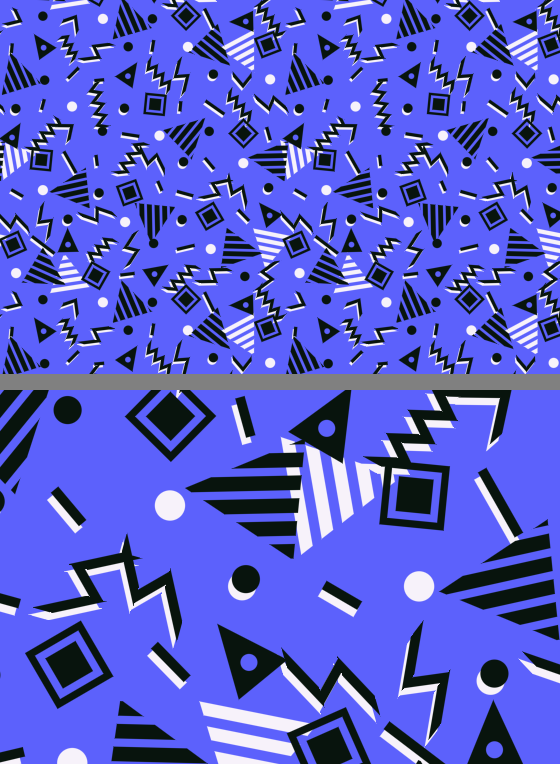
Top: the whole. Bottom: its middle third, enlarged.
A Shadertoy shader for this pattern:

```glsl
// Retro confetti: dots, bars, zigzags, framed squares and striped triangles on blue.
// A seamless tile holds a jittered 10 x 10 grid; a skewed slot number spreads the
// motif kinds evenly, and distance functions draw each with an offset light shadow.

const float TILE = 0.758;            // tile side, in canvas heights
const float GRID = 10.0;             // cells along a tile side
const float JITTER = 0.28;           // lengths from here on are in cells
const float STROKE = 0.057;          // half width of lines
const float DOT_RADIUS = 0.165;
const float STRIPE_PERIOD = 0.27;
const vec2 SHADOW = vec2(-0.045, -0.085);
const vec3 BLUE = vec3(0.36, 0.38, 0.99);
const vec3 INK = vec3(0.03, 0.08, 0.05);
const vec3 PALE = vec3(0.97, 0.95, 0.98);

const int DOT = 0, BAR = 1, SQUARE = 2, TRIANGLE = 3, STRIPES = 4, ZIGZAG = 5, BEND = 6;

float hash(vec2 p) {
    return fract(sin(dot(p, vec2(127.1, 311.7))) * 43758.5453);
}

mat2 rotation(float a) {
    float c = cos(a), s = sin(a);
    return mat2(c, -s, s, c);
}

float box(vec2 p, vec2 size) {
    vec2 d = abs(p) - size;
    return length(max(d, 0.0)) + min(max(d.x, d.y), 0.0);
}

float triangle(vec2 p, float halfWidth, float height) {
    vec2 normal = normalize(vec2(height, halfWidth));
    float side = dot(vec2(abs(p.x), p.y - height * 0.62), normal);
    return max(side, -p.y - height * 0.38);
}

// Sheared triangle wave with a given number of straight legs
float zigzag(vec2 p, float period, float amp, float legs, float shear) {
    float x = p.x + shear * p.y;
    float t = fract(x / period + legs * 0.25);
    float wave = amp * (abs(t * 2.0 - 1.0) * 2.0 - 1.0);
    float slope = (t < 0.5 ? -4.0 : 4.0) * amp / period;
    float d = abs(p.y - wave) / length(vec2(slope, 1.0 - shear * slope));
    return max(d - STROKE, abs(x) - legs * period * 0.25);
}

float stripes(float x, float duty) {
    return (abs(fract(x / STRIPE_PERIOD) - 0.5) - duty * 0.5) * STRIPE_PERIOD;
}

float motif(int kind, vec2 p, float seed, bool pale) {
    if (kind == DOT) return length(p) - DOT_RADIUS * (pale ? 1.08 : 1.0);
    if (kind == BAR) return box(p, vec2(mix(0.17, 0.5, seed * seed), STROKE));
    if (kind == SQUARE) {
        float frame = max(box(p, vec2(0.38)), -box(p, vec2(0.295)));
        return min(frame, box(p, vec2(0.205)));
    }
    if (kind == TRIANGLE) return max(triangle(p, 0.37, 0.85), 0.1 - length(p + vec2(0.0, 0.06)));
    if (kind == STRIPES) {
        float band = pale ? stripes(p.y, 0.56) : stripes(p.x + 0.12 * p.y, 0.64);
        return max(triangle(p, 0.72, 1.35), band);
    }
    if (kind == ZIGZAG) {
        float size = mix(0.95, 1.3, seed);
        return zigzag(p, 0.33 * size, 0.13 * size, 6.0 + floor(fract(seed * 7.0) * 3.0), 0.25);
    }
    return zigzag(p, 0.66, 0.2, seed < 0.35 ? 2.0 : 3.0, seed < 0.35 ? 0.12 : 0.45);
}

// Large kinds sit on even slots, small ones between them
int pickKind(int slot, vec2 id) {
    float h = hash(id + 3.7);
    if (slot == 0) return h < 0.65 ? STRIPES : ZIGZAG;
    if (slot == 1) {
        vec2 partner = vec2(floor(mod(id.x - 0.5, GRID)), id.y);
        return hash(partner + 3.7) < 0.35 ? STRIPES : DOT;
    }
    if (slot == 2) return h < 0.85 ? SQUARE : BAR;
    if (slot == 3) return BAR;
    if (slot == 4) return h < 0.75 ? TRIANGLE : BAR;
    if (slot == 5) return h < 0.65 ? ZIGZAG : BEND;
    if (slot == 6) return BEND;
    if (slot == 8) return h < 0.75 ? BAR : BEND;
    return DOT;
}

void mainImage(out vec4 fragColor, in vec2 fragCoord) {
    float cellsPerPixel = GRID / (TILE * iResolution.y);
    vec2 p = fragCoord * cellsPerPixel;
    float dark = 9.0, light = 9.0;

    // Nearest ink and pale edges among the surrounding cells
    for (int j = -1; j <= 1; j++)
    for (int i = -1; i <= 1; i++) {
        vec2 cell = floor(p) + vec2(i, j);
        vec2 id = floor(mod(cell + 0.5, GRID));
        int slot = int(mod(id.x + 3.0 * id.y + 0.5, 10.0));
        int kind = pickKind(slot, id);
        float seed = hash(id + 17.3), spin = hash(id + 29.1);
        bool pale = slot == 9 || (slot == 1 && kind == STRIPES);

        float angle = spin * 6.2832;
        if (kind == ZIGZAG) angle = floor(spin * 4.0) * 1.5708 + (slot == 5 ? 0.785 : 0.0) + (seed - 0.5) * 0.6;
        vec2 offset = (vec2(hash(id + 41.9), hash(id + 53.2)) - 0.5) * JITTER;
        vec2 q = p - cell - 0.5 - offset;
        mat2 turn = rotation(angle);

        float d = motif(kind, turn * q, seed, pale);
        if (pale) light = min(light, d);
        else dark = min(dark, d);
        bool shadowed = kind == BAR || kind == ZIGZAG || kind == BEND || (kind == DOT && seed < 0.4);
        if (shadowed && !pale) light = min(light, motif(kind, turn * (q - SHADOW), seed, pale));
    }

    float edge = 0.75 * cellsPerPixel;
    vec3 color = mix(BLUE, PALE, 1.0 - smoothstep(-edge, edge, light));
    color = mix(color, INK, 1.0 - smoothstep(-edge, edge, dark));
    fragColor = vec4(color, 1.0);
}
```
